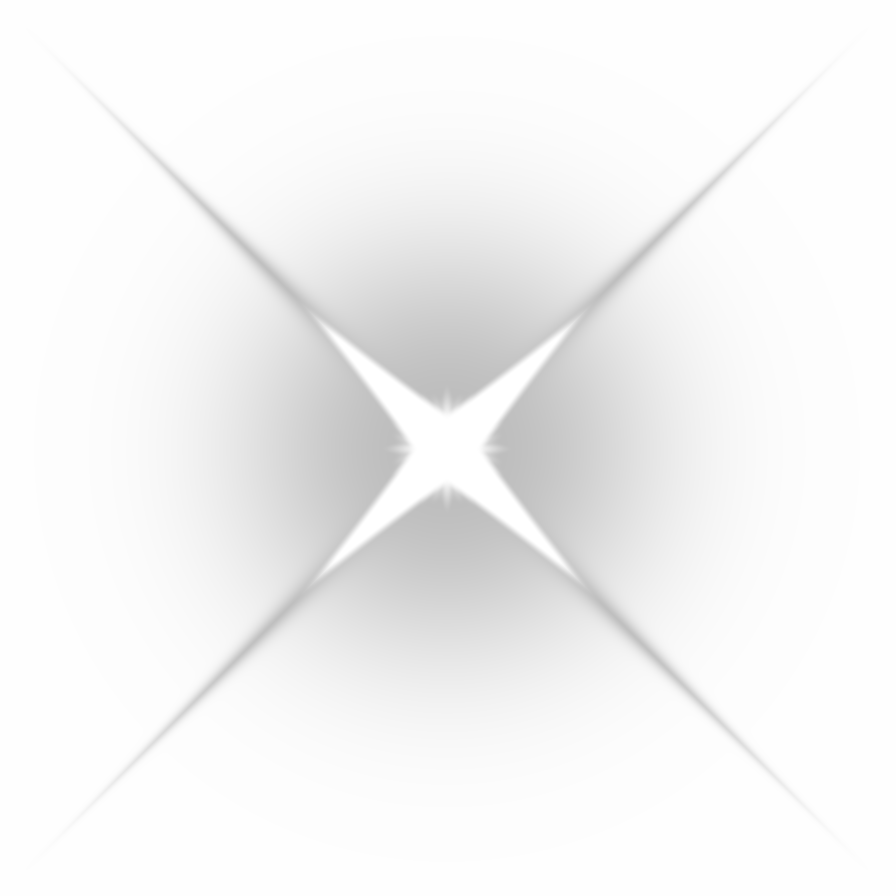
A Shadertoy shader for this background:

```glsl
// A white four-armed sparkle on a soft grey halo over near-white.
// Folding the plane onto one diagonal arm gives distances along and across
// it; these shape a thin grey ray and the tapered white core inside it.

// Grey of the round halo: flat near the centre, fading outward.
float haloShade(float radius) {
    return 0.26 * exp(-pow(radius / 0.23, 2.5));
}

// Strength of the thin grey ray, narrowing toward its tip.
float rayShade(float along, float across) {
    float taper = max(1.0 - along / 0.66, 0.0);
    float halfWidth = 0.0025 + 0.02 * taper * taper;
    return exp(-pow(across / halfWidth, 1.5)) * smoothstep(0.68, 0.26, along);
}

// Coverage of the white arm, with a soft border and a fading point.
float armLight(float along, float across) {
    float halfWidth = 0.03 * pow(max(1.0 - along / 0.235, 0.0), 1.3);
    float body = 1.0 - smoothstep(halfWidth - 0.005, halfWidth + 0.005, across);
    return body * smoothstep(0.245, 0.17, along);
}

// Small round bloom with faint radial streaks.
float centreBloom(vec2 p, float radius) {
    float angle = atan(p.y, p.x);
    float streaks = 0.5 + 0.3 * cos(16.0 * angle) + 0.2 * cos(28.0 * angle);
    float reach = 0.058 + 0.016 * streaks;
    return 1.0 - smoothstep(0.026, reach, radius);
}

void mainImage(out vec4 fragColor, in vec2 fragCoord) {
    vec2 p = (fragCoord - 0.499 * iResolution.xy) / min(iResolution.x, iResolution.y);
    float radius = length(p);

    // Turn by 45 degrees, then fold all four arms onto one
    vec2 diagonal = abs(vec2(p.x + p.y, p.y - p.x)) * 0.70711;
    float along = max(diagonal.x, diagonal.y);
    float across = min(diagonal.x, diagonal.y);

    // Grey halo and rays
    float shade = haloShade(radius);
    shade = mix(shade, max(shade, 0.245), rayShade(along, across));
    float grey = 0.995 - shade;

    // White core
    float light = 1.0 - (1.0 - armLight(along, across)) * (1.0 - centreBloom(p, radius));
    fragColor = vec4(vec3(mix(grey, 1.0, light)), 1.0);
}
```
